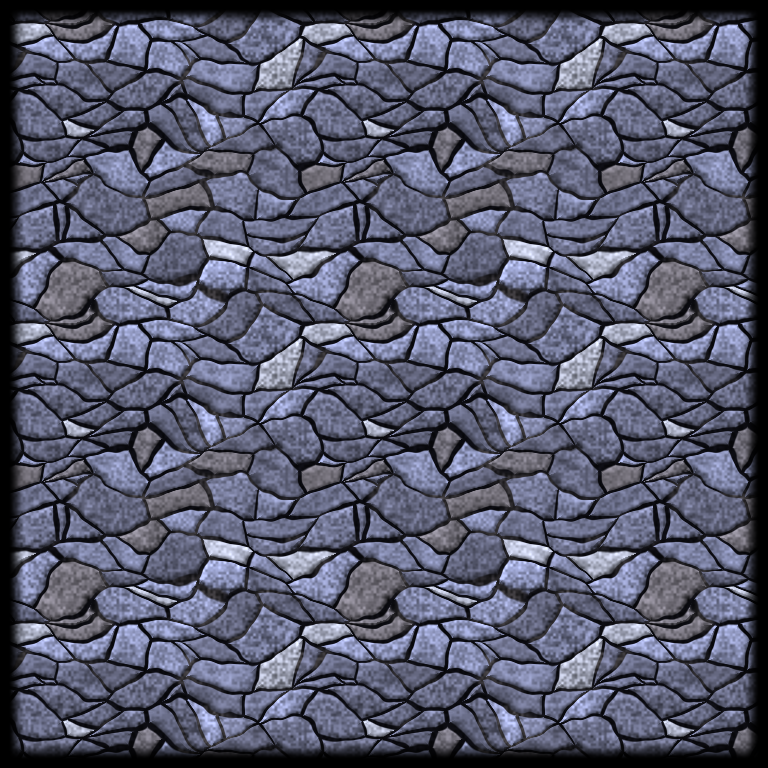
This texture is drawn by a WebGL 1 fragment shader. Its source:

```glsl
precision highp float;
// Dry-laid blue slate wall: one seamless tile of angular stones, repeated over the canvas.
// Stones are cells of a wrapped, weighted Voronoi diagram, some split in two, then
// bevelled, grained and set in dark joints. A soft black frame surrounds the wall.

uniform vec2 u_resolution;

#define REPEATS 2.56            // tiles across and down
#define GRID vec2(6.0, 11.0)    // stone sites per tile
#define SIZE_SPREAD 0.42        // difference between large and small stones
#define SPLIT_SHARE 0.32        // share of stones broken in two
#define SLANT 0.032             // waviness of the courses
#define JOINT 0.0055            // half width of the joints, in tiles
#define RIM 0.020               // width of the bevel, in tiles
#define GRAIN 0.62              // strength of the fine speckle
#define FRAME_START 0.011       // solid black border, in canvas units
#define FRAME_END 0.034         // where the border has faded out

const float TAU = 6.2831853;
const vec3 SLATE_DARK = vec3(0.37, 0.38, 0.47);
const vec3 SLATE_BLUE = vec3(0.57, 0.60, 0.76);
const vec3 SLATE_WARM = vec3(0.45, 0.43, 0.45);
const vec3 SLATE_PALE = vec3(0.76, 0.78, 0.85);
const vec3 JOINT_BLACK = vec3(0.04, 0.04, 0.06);
const vec3 JOINT_EARTH = vec3(0.21, 0.20, 0.21);

vec3 hash3(vec2 p) {
  vec3 h = fract(p.xyx * vec3(0.1031, 0.1030, 0.0973));
  h += dot(h, h.yxz + 33.33);
  return fract((h.xxy + h.yzz) * h.zyx);
}

// Value noise that wraps after one tile; freq must be whole numbers
float tileNoise(vec2 p, vec2 freq) {
  p *= freq;
  vec2 i = floor(p), f = fract(p);
  f = f * f * (3.0 - 2.0 * f);
  float a = hash3(mod(i, freq)).x;
  float b = hash3(mod(i + vec2(1.0, 0.0), freq)).x;
  float c = hash3(mod(i + vec2(0.0, 1.0), freq)).x;
  float d = hash3(mod(i + 1.0, freq)).x;
  return mix(mix(a, b, f.x), mix(c, d, f.x), f.y);
}

// Site of a cell in grid units (xy) and its size weight (z)
vec3 stoneSite(vec2 cell) {
  vec3 h = hash3(mod(cell, GRID) + 17.0);
  return vec3(cell + 0.06 + 0.88 * h.xy, SIZE_SPREAD * h.z);
}

float power(vec2 p, vec3 site) {
  vec2 d = p - site.xy;
  return dot(d, d) - site.z;
}

// Distance to the nearest joint (x), outward normal (yz); id names the stone
vec3 findStone(vec2 p, out vec2 id) {
  vec2 g = p * GRID, home = floor(g), owner = home;
  float best = 1e3;
  for (int y = -2; y <= 2; y++)
    for (int x = -2; x <= 2; x++) {
      vec2 cell = home + vec2(x, y);
      float d = power(g, stoneSite(cell));
      if (d < best) { best = d; owner = cell; }
    }
  vec3 site = stoneSite(owner), edge = vec3(1e3, 0.0, 1.0);
  for (int y = -2; y <= 2; y++)
    for (int x = -2; x <= 2; x++) {
      if (x == 0 && y == 0) continue;
      vec3 other = stoneSite(owner + vec2(x, y));
      vec2 across = (other.xy - site.xy) * GRID;
      float d = 0.5 * (power(g, other) - best) / length(across);
      if (d < edge.x) edge = vec3(d, normalize(across));
    }
  // Break some stones along a random line
  id = mod(owner, GRID);
  vec3 h = hash3(id + 71.0);
  if (h.x < SPLIT_SHARE) {
    vec2 n = vec2(cos(h.y * 0.5 * TAU), sin(h.y * 0.5 * TAU));
    float s = dot((g - site.xy) / GRID, n);
    if (abs(s) < edge.x) edge = vec3(abs(s), s > 0.0 ? -n : n);
    id += step(0.0, s) * 40.0;
  }
  return edge;
}

void main() {
  vec2 uv = gl_FragCoord.xy / u_resolution;
  vec2 p = vec2(uv.x, uv.y - 1.0) * REPEATS;
  float pixel = REPEATS / min(u_resolution.x, u_resolution.y);

  // Tilted courses and chipped outlines
  vec2 q = p;
  q.y += SLANT * sin(TAU * 2.0 * p.x + 2.6 * sin(TAU * p.y));
  q.x += SLANT * 0.7 * sin(TAU * (2.0 * p.y + p.x));
  q += 0.014 * (vec2(tileNoise(p, vec2(23.0)), tileNoise(p + 0.37, vec2(29.0))) - 0.5);
  vec2 id;
  vec3 edge = findStone(q, id);

  // Stone colour
  vec3 h = hash3(id + 131.0), k = hash3(id + 211.0);
  vec3 stone = mix(SLATE_DARK, SLATE_BLUE, h.x);
  stone = mix(stone, SLATE_WARM, 0.8 * step(0.82, h.y));
  stone = mix(stone, SLATE_PALE, 0.75 * step(0.93, h.z));

  // Weathering and speckle
  float blotch = tileNoise(p, vec2(13.0, 19.0)) - 0.5;
  float streak = tileNoise(p, vec2(34.0, 71.0)) - 0.5;
  float speck = tileNoise(p, vec2(112.0)) - 0.5;
  float light = 0.99 + 0.26 * blotch + 0.26 * streak + GRAIN * (0.5 + 0.6 * k.x) * speck;

  // Bevel lit from the upper left
  float facing = dot(edge.yz, vec2(-0.48, 0.88));
  float rim = 1.0 - smoothstep(JOINT, JOINT + RIM, edge.x);
  light += rim * (facing > 0.0 ? 0.30 : 0.42) * facing - 0.10 * rim;

  // Joints: wider under each stone, partly filled with earth
  float width = JOINT * (0.45 + 1.0 * tileNoise(p + 0.6, vec2(9.0)) - 0.4 * facing);
  float cover = smoothstep(width - pixel * 0.6, width + pixel * 0.9, edge.x);
  float earth = smoothstep(0.45, 0.85, tileNoise(p + 0.2, vec2(11.0, 15.0)));
  vec3 joint = mix(JOINT_BLACK, JOINT_EARTH, earth) * (1.0 + speck);
  vec3 color = mix(joint, stone * light, cover);

  // Black frame
  vec2 inset = min(uv, 1.0 - uv);
  vec2 fade = smoothstep(FRAME_START, FRAME_END, inset);
  gl_FragColor = vec4(clamp(color, 0.0, 1.0) * fade.x * fade.y, 1.0);
}
```
